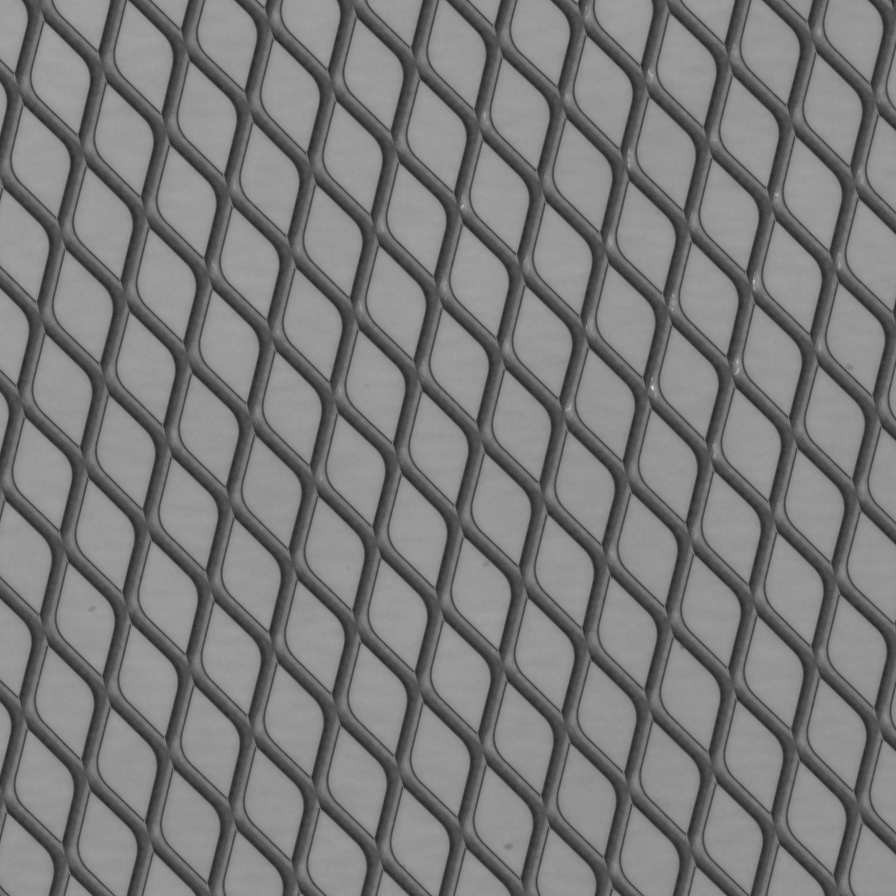
This texture is drawn by a Shadertoy shader. Its source:

```glsl
vec2 hash2(vec2 p) {
    p = vec2(dot(p, vec2(127.1, 311.7)), dot(p, vec2(269.5, 183.3)));
    return fract(sin(p) * 43758.5);
}

float gradientNoise(vec2 p) {
    vec2 i = floor(p), f = fract(p);
    vec2 w = f * f * f * (f * (f * 6.0 - 15.0) + 10.0);
    float corner[4];
    for (int k = 0; k < 4; k++) {
        vec2 o = vec2(k & 1, k >> 1);
        corner[k] = dot(hash2(i + o) * 2.0 - 1.0, f - o);
    }
    return mix(mix(corner[0], corner[1], w.x), mix(corner[2], corner[3], w.x), w.y);
}

float smoothMin(float a, float b, float k) {
    float h = max(k - abs(a - b), 0.0) / k;
    return min(a, b) - h * h * k * 0.25;
}

// Backing sheet: soft brightness drift, faint streaks and sparse specks
float sheetTone(vec2 p) {
    float tone = 0.592 + 0.025 * (p.y - 0.5) - 0.02 * (p.x - 0.5);
    tone += 0.025 * gradientNoise(p * 5.0);
    tone += 0.03 * gradientNoise(p * vec2(25.0, 75.0));
    tone += 0.02 * gradientNoise(p * 190.0);
    return tone - 0.12 * smoothstep(0.48, 0.7, gradientNoise(p * 45.0 + 9.0));
}

void mainImage(out vec4 fragColor, in vec2 fragCoord) {
    vec2 p = fragCoord / iResolution.y;
    float pixel = 1.0 / iResolution.y;
    vec2 bent = p + 0.0015 * vec2(gradientNoise(p * 9.0), gradientNoise(p * 9.0 + 40.0));

    // Skewed lattice: x runs down the slanted strands, y down the steep ones
    mat2 lattice = mat2(0.0703, -0.0688, -0.0227, -0.0932);
    vec2 cell = inverse(lattice) * (bent - vec2(0.466, 0.581));
    vec2 id = floor(cell), f = fract(cell);
    vec2 near = f * vec2(0.0845, 0.0825);
    vec2 far = (1.0 - f) * vec2(0.0845, 0.0825);

    // Openings: broad bends left and right, narrow tips above and below
    float halfWidth = 0.0088;
    float litSide = smoothMin(near.x, far.y, 0.019);
    float darkSide = smoothMin(near.y, far.x, 0.019);
    float depth = smoothMin(litSide, darkSide, 0.004) - halfWidth;
    float soft = max(pixel, 0.0013);
    float opening = smoothstep(-soft, soft, depth);

    // Rounded strand: shaded on its lower left, lit on its upper right
    float facing = smoothstep(-0.0025, 0.0025, darkSide - litSide);
    float across = mix(-max(darkSide, 0.0), max(litSide, 0.0), facing) / halfWidth;
    float metal = mix(0.19, 0.31, smoothstep(-0.85, -0.05, across));
    metal += 0.15 * smoothstep(-0.1, 0.55, across);
    metal = mix(metal, 0.21, smoothstep(0.68, 0.98, across));
    metal += 0.05 * gradientNoise(p * 130.0) + 0.03 * gradientNoise(p * 330.0);

    // Worn shine on each bend, with glints gathered at the upper right
    vec2 bend = lattice * (f - vec2(0.0, 1.0)) - vec2(0.0055, 0.0055);
    vec2 along = normalize(vec2(0.12, -1.0));
    float u = dot(bend, along), v = dot(bend, vec2(-along.y, along.x));
    float shine = exp(-u * u / 0.00016 - v * v / 0.000016);
    float wear = hash2(id).x;
    vec2 toGlare = p - vec2(0.68, 0.74);
    float glare = exp(-dot(toGlare, toGlare) * 9.0);
    float glint = smoothstep(0.05, 0.4, gradientNoise(p * vec2(230.0, 150.0)));
    metal += shine * (0.08 + 0.06 * wear + glare * (0.06 + 0.4 * glint * wear));

    // Contact shadow around each opening
    float sheet = sheetTone(p) - 0.09 * exp(-max(depth, 0.0) / 0.003);
    fragColor = vec4(vec3(mix(metal, sheet, opening)), 1.0);
}
```
